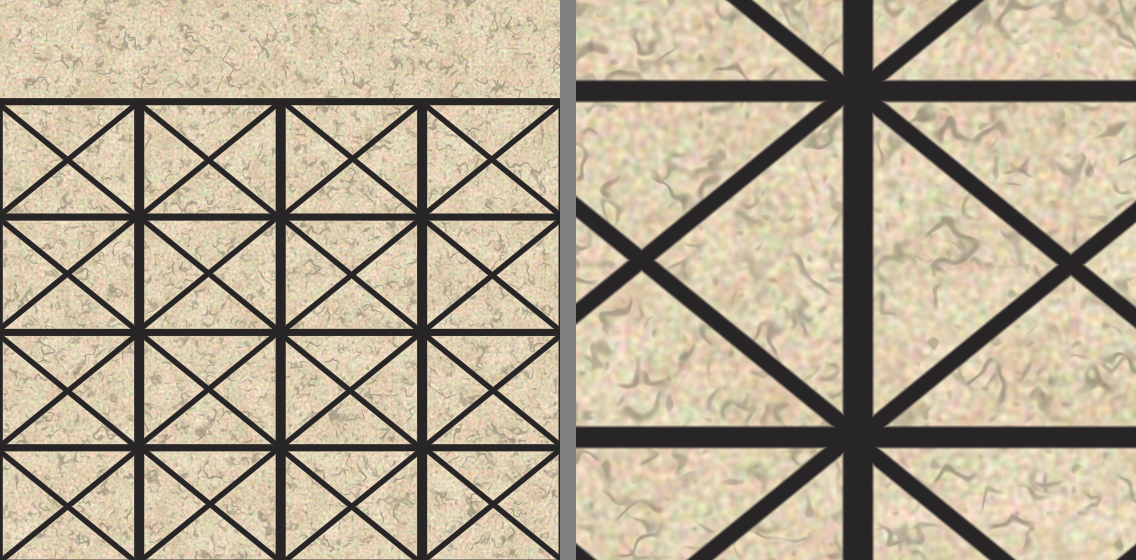
Left, the full canvas; right, a detail of the centre.
A three.js fragment shader for this pattern:

```glsl
// A dark lattice of four by four crossed panels below a plain band of speckled stone.
// Posts, rails and braces are distances folded into one panel, with slightly shifted crosses;
// the stone layers gradient noise for blotches, tinted grain and broken hairline cracks.

#define ORIGIN vec2(-0.0040, -0.0056)
#define PITCH vec2(0.2526, 0.2060)
#define ROWS 4.0
#define POST_HALF 0.0090
#define RAIL_HALF 0.0064
#define BRACE_HALF 0.0049
#define CROSS_SHIFT 0.0050
#define EDGE_SOFT 0.0012
#define INK vec3(0.155, 0.145, 0.150)
#define CREAM vec3(0.885, 0.825, 0.710)
#define CRACK vec3(0.530, 0.500, 0.430)
#define GRAIN 0.17

varying vec2 vUv;

vec2 hash2(vec2 p) {
  vec3 h = fract(p.xyx * vec3(0.1031, 0.1030, 0.0973));
  h += dot(h, h.yzx + 33.33);
  return fract((h.xx + h.yz) * h.zy);
}

float cornerSlope(vec2 cell, vec2 corner, vec2 f) {
  float angle = 6.28318 * hash2(cell + corner).x;
  return dot(vec2(cos(angle), sin(angle)), f - corner);
}

// Gradient noise, roughly -0.7 to 0.7
float noise(vec2 p) {
  vec2 cell = floor(p);
  vec2 f = fract(p);
  vec2 u = f * f * f * (f * (f * 6.0 - 15.0) + 10.0);
  float low = mix(cornerSlope(cell, vec2(0.0), f), cornerSlope(cell, vec2(1.0, 0.0), f), u.x);
  float high = mix(cornerSlope(cell, vec2(0.0, 1.0), f), cornerSlope(cell, vec2(1.0), f), u.x);
  return mix(low, high, u.y);
}

float fbm(vec2 p) {
  float sum = 0.0;
  float amplitude = 0.6;
  for (int i = 0; i < 4; i++) {
    sum += amplitude * noise(p);
    p = mat2(1.6, 1.2, -1.2, 1.6) * p + 17.3;
    amplitude *= 0.6;
  }
  return sum;
}

// Short winding hairlines, kept only where a patch mask allows
float cracks(vec2 p, float scale) {
  vec2 bend = vec2(noise(p * 70.0 + 5.1), noise(p * 70.0 + 61.7)) * 0.012;
  float line = abs(noise((p + bend) * scale));
  float patches = smoothstep(0.06, 0.30, noise(p * scale * 0.8 + 31.4));
  return patches * (1.0 - smoothstep(0.02, 0.0035 * scale, line));
}

vec3 stone(vec2 p) {
  float blotch = fbm(p * 16.0 + 3.7);
  float tint = fbm(p * 34.0 + 48.2);
  float fine = noise(p * 173.0 + 9.3) + 0.7 * noise(p * 229.0 + 71.9);
  vec3 speckle = vec3(noise(p * 131.0 + 11.0), noise(p * 137.0 + 83.0), noise(p * 127.0 + 149.0));

  vec3 color = CREAM + GRAIN * (0.6 * fine + 0.45 * speckle);
  color += blotch * vec3(0.07, 0.09, 0.11);
  color += tint * vec3(0.08, -0.03, 0.02);

  // Tan stains and small dark pits
  float stain = smoothstep(0.10, 0.45, fbm(p * 24.0 + 92.6));
  color = mix(color, vec3(0.79, 0.69, 0.55), 0.45 * stain);
  float pit = smoothstep(0.32, 0.55, noise(p * 108.0 + 27.5));
  color = mix(color, CRACK, 0.45 * pit);

  float crack = max(cracks(p, 34.0), 0.8 * cracks(p + 2.3, 52.0));
  return mix(color, CRACK, 0.6 * crack);
}

// Signed distance to the dark lattice, negative inside
float lattice(vec2 p) {
  vec2 grid = (p - ORIGIN) / PITCH;
  vec2 local = (fract(grid) - 0.5) * PITCH;
  vec2 toBorder = 0.5 * PITCH - abs(local);
  float post = toBorder.x - POST_HALF;
  float rail = toBorder.y - RAIL_HALF;

  vec2 shift = (hash2(floor(grid) + 7.0) - 0.5) * CROSS_SHIFT;
  vec2 braceNormal = normalize(vec2(PITCH.y, -PITCH.x));
  float brace = abs(dot(abs(local - shift), braceNormal)) - BRACE_HALF;

  float above = p.y - (ORIGIN.y + ROWS * PITCH.y);
  return max(min(rail, max(min(post, brace), above)), above - RAIL_HALF);
}

void main() {
  float d = lattice(vUv);
  vec3 color = stone(vUv);

  // Faint pale rim beside the bars
  float rim = 1.0 - smoothstep(0.001, 0.005, d);
  color = mix(color, CREAM + 0.04, 0.3 * rim);

  float coverage = 1.0 - smoothstep(-EDGE_SOFT, EDGE_SOFT, d);
  gl_FragColor = vec4(mix(color, INK, coverage), 1.0);
}
```
